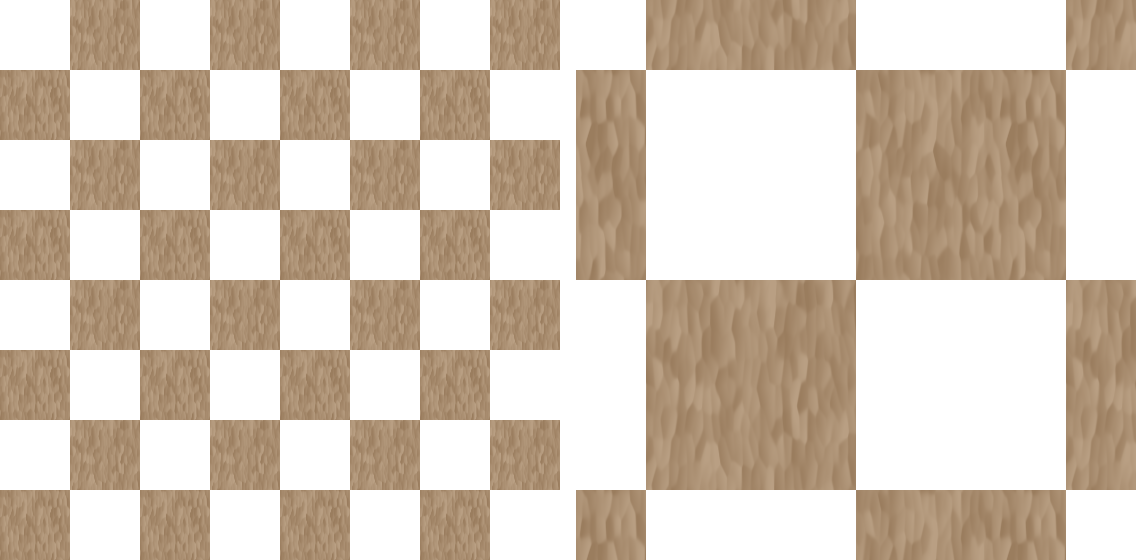
Left: the whole. Right: its middle third, enlarged.
This pattern is drawn by a Shadertoy shader. Its source:

```glsl
// Eight by eight checkerboard of plain white and short-fibred brown wood squares.

float hash(vec2 p) {
    return fract(sin(dot(p, vec2(127.1, 311.7))) * 43758.5453);
}

// Soft leaning fibres, scale per square; wraps every two squares.
float fibres(vec2 p, vec2 scale) {
    vec2 q = p * scale, cell = floor(q);
    float tone = 0.0, total = 0.0;
    for (int y = -1; y <= 1; y++)
    for (int x = -1; x <= 1; x++) {
        vec2 id = cell + vec2(x, y);
        vec2 key = mod(id, 2.0 * scale);
        vec2 centre = id + 0.15 + 0.7 * vec2(hash(key + 3.7), hash(key + 8.3));
        vec2 offset = q - centre;
        offset.x += offset.y * 1.4 * (hash(key + 15.1) - 0.5);
        float weight = exp(-9.0 * dot(offset, offset));
        // Each fibre is darker along one flank.
        tone += weight * (hash(key) + 0.45 * offset.x);
        total += weight;
    }
    return tone / total;
}

void mainImage(out vec4 fragColor, in vec2 fragCoord) {
    vec2 p = fragCoord / iResolution.xy * 8.0;
    vec2 pixel = 8.0 / iResolution.xy;

    // Signed distance to the square edges, positive in even columns and rows.
    vec2 edge = 0.5 - abs(mod(p + 0.5, 2.0) - 1.0);
    vec2 side = clamp(2.0 * edge / pixel, -1.0, 1.0);
    float brown = 0.5 + 0.5 * side.x * side.y;

    // Fine fibres over a faint broad variation.
    float grain = 0.5 + 0.85 * (fibres(p, vec2(26.0, 8.0)) - 0.5)
                      + 0.2 * (fibres(p + 0.37, vec2(9.0, 3.0)) - 0.5);
    vec3 wood = mix(vec3(0.605, 0.490, 0.370), vec3(0.725, 0.625, 0.515),
                    clamp(grain, 0.0, 1.0));

    fragColor = vec4(mix(vec3(1.0), wood, brown), 1.0);
}
```
